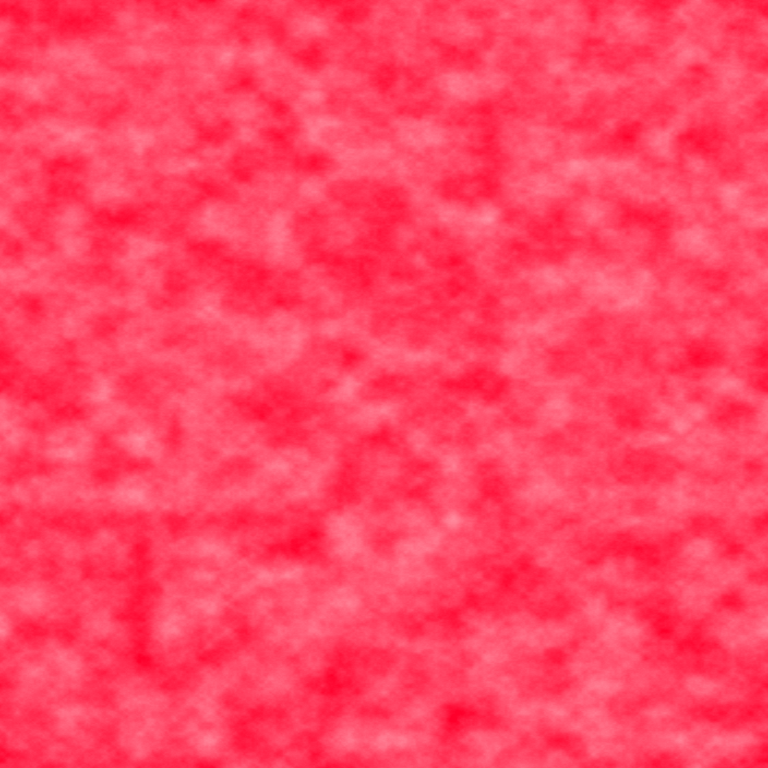
This texture is drawn by a Shadertoy shader. Its source:

```glsl
// Seamless cloudy crimson and pink mottling made of layered value noise.

#define BASE_CELLS vec2(22.0, 28.0)
#define OCTAVES 6
#define GAIN 0.56
#define MEAN_TINT 0.262
#define CONTRAST 0.68
#define DEEP_RED vec3(1.0, 0.0, 0.17)
#define PALE vec3(1.0, 1.0, 0.99)

// Sine hash of a lattice point, from 0 to 1
float hash(vec2 p) {
    return fract(sin(dot(p, vec2(127.1, 311.7))) * 43758.5453);
}

// Value noise that wraps after a whole number of cells
float wrappedNoise(vec2 p, vec2 period, float seed) {
    vec2 cell = floor(p);
    vec2 f = fract(p);
    vec2 blend = f * f * (3.0 - 2.0 * f);
    vec2 lo = mod(cell, period) + seed;
    vec2 hi = mod(cell + 1.0, period) + seed;
    float bottom = mix(hash(lo), hash(vec2(hi.x, lo.y)), blend.x);
    float top = mix(hash(vec2(lo.x, hi.y)), hash(hi), blend.x);
    return mix(bottom, top, blend.y);
}

// Octaves of doubling frequency, normalised to the range 0 to 1
float clouds(vec2 uv) {
    float sum = 0.0;
    float total = 0.0;
    float weight = 1.0;
    vec2 cells = BASE_CELLS;
    for (int i = 0; i < OCTAVES; i++) {
        sum += weight * wrappedNoise(uv * cells, cells, 17.3 * float(i));
        total += weight;
        weight *= GAIN;
        cells *= 2.0;
    }
    return sum / total;
}

void mainImage(out vec4 fragColor, in vec2 fragCoord) {
    vec2 uv = fragCoord / iResolution.xy;

    // Tint the red with the cloud density
    float tint = MEAN_TINT + CONTRAST * (clouds(uv) - 0.5);
    vec3 color = mix(DEEP_RED, PALE, clamp(tint, 0.0, 1.0));
    fragColor = vec4(color, 1.0);
}
```
